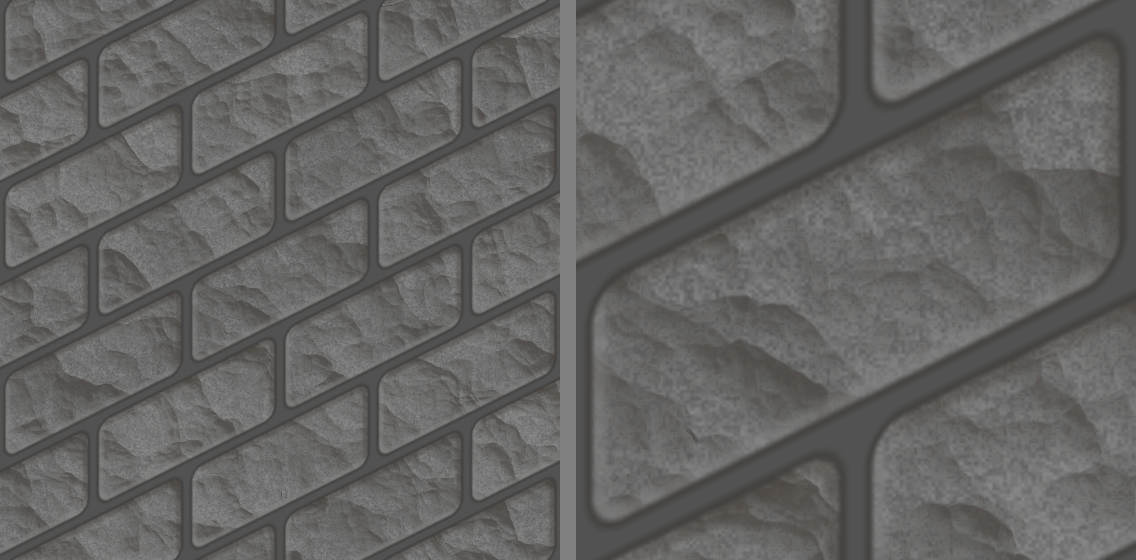
Left: the whole. Right: its middle third, enlarged.
A Shadertoy shader for this texture:

```glsl
// Slanted running-bond wall of rough grey stone blocks set in dark mortar.
// Blocks are rounded boxes in a sheared grid; their faces are overlapping
// domes shaded by slope towards a low light, with stippled brown shadows.

const float ROWS = 6.0;          // courses per canvas height
const float COLUMNS = 3.0;       // blocks per canvas width
const float SHEAR = 0.5;         // rise of the courses
const float HALF_JOINT = 0.0098;
const float CORNER = 0.019;
const vec2 LIGHT = vec2(-0.53, -0.85);
const vec3 MORTAR = vec3(0.322, 0.322, 0.32);
const vec3 JOINT_SHADOW = vec3(0.24, 0.235, 0.23);
const vec3 STONE = vec3(0.44, 0.44, 0.438);
const vec3 BROWN = vec3(0.27, 0.245, 0.222);

vec2 hash2(vec2 p) {
    vec3 q = fract(p.xyx * vec3(0.1031, 0.1030, 0.0973));
    q += dot(q, q.yzx + 33.33);
    return fract((q.xx + q.yz) * q.zy);
}

// Smooth two-channel value noise, centred on zero
vec2 noise2(vec2 p) {
    vec2 i = floor(p), f = fract(p);
    f = f * f * (3.0 - 2.0 * f);
    vec2 low = mix(hash2(i), hash2(i + vec2(1, 0)), f.x);
    vec2 high = mix(hash2(i + vec2(0, 1)), hash2(i + vec2(1, 1)), f.x);
    return mix(low, high, f.y) - 0.5;
}

// Highest of scattered domes; unequal curvatures meet along circular arcs
float domes(vec2 p) {
    vec2 cell = floor(p);
    float depth = 4.0;
    for (int y = -1; y <= 1; y++)
    for (int x = -1; x <= 1; x++) {
        vec2 id = cell + vec2(x, y);
        vec2 shape = hash2(id + 71.0);
        vec2 offset = id + hash2(id) - p;
        float bowl = dot(offset, offset) * mix(0.35, 1.7, shape.x);
        depth = min(depth, bowl + 0.3 * shape.y);
    }
    return -depth;
}

// Domes at several sizes, turned between layers and gently warped
float relief(vec2 p) {
    p += 0.024 * noise2(p * 15.0) + 0.0055 * noise2(p * 55.0);
    p += 0.002 * noise2(p * 150.0);
    float height = 0.0, frequency = 10.0, weight = 0.72;
    for (int i = 0; i < 4; i++) {
        height += weight * domes(p * frequency + 13.7 * float(i)) / frequency;
        p = mat2(0.8, 0.6, -0.6, 0.8) * p;
        frequency *= 1.9;
        weight *= 0.68;
    }
    return height;
}

// Grid position: whole part names the block, fraction lies inside it
vec2 blockGrid(vec2 p) {
    float v = (1.0 - p.y + SHEAR * p.x) * ROWS;
    return vec2(p.x * COLUMNS - 0.5 * mod(floor(v), 2.0), v);
}

// Distance to the block edge, negative inside
float blockDistance(vec2 p) {
    vec2 size = vec2(1.0 / COLUMNS, inversesqrt(1.0 + SHEAR * SHEAR) / ROWS);
    vec2 local = (fract(blockGrid(p)) - 0.5) * size;
    vec2 q = abs(local) - 0.5 * size + HALF_JOINT + CORNER;
    return length(max(q, 0.0)) + min(max(q.x, q.y), 0.0) - CORNER;
}

vec3 stoneColor(vec2 p, vec2 id) {
    vec2 seed = hash2(id + 19.0);
    vec2 q = p + 9.0 * seed;
    float reach = 0.0024;
    float slope = (relief(q + LIGHT * reach) - relief(q)) / -reach;
    slope = clamp(slope, -1.5, 1.2);

    // Brown stipple gathers on slopes turned from the light
    float grain = noise2(q * 470.0).x + 0.5 * noise2(q * 230.0).y;
    float shade = smoothstep(0.0, 1.5, -slope + 1.7 * grain);
    vec3 color = STONE + 0.032 * slope + 0.1 * grain;
    color += 0.03 * (seed.x - 0.5) + 0.04 * noise2(q * 9.0).x;
    return mix(color, BROWN, 0.52 * shade);
}

void mainImage(out vec4 fragColor, in vec2 fragCoord) {
    vec2 p = fragCoord / iResolution.y;
    float d = blockDistance(p);
    float facing = (blockDistance(p + LIGHT * 0.002) - d) / 0.002;

    // Stone face with a bevel: pale towards the light, brown away from it
    vec3 stone = stoneColor(p, floor(blockGrid(p)));
    float rim = smoothstep(-0.013, -0.004, d);
    vec3 pale = mix(stone, STONE + 0.075, 0.65);
    stone = mix(stone, pale, rim * clamp(1.4 * facing, 0.0, 1.0));
    stone = mix(stone, BROWN, 0.7 * rim * max(-facing, 0.0));

    // Mortar darkens where it meets the blocks
    vec3 mortar = mix(JOINT_SHADOW, MORTAR, smoothstep(-0.001, 0.0075, d));
    float blend = max(0.0028, 0.75 / iResolution.y);
    vec3 color = mix(stone, mortar, smoothstep(-blend, blend, d));
    fragColor = vec4(color, 1.0);
}
```
